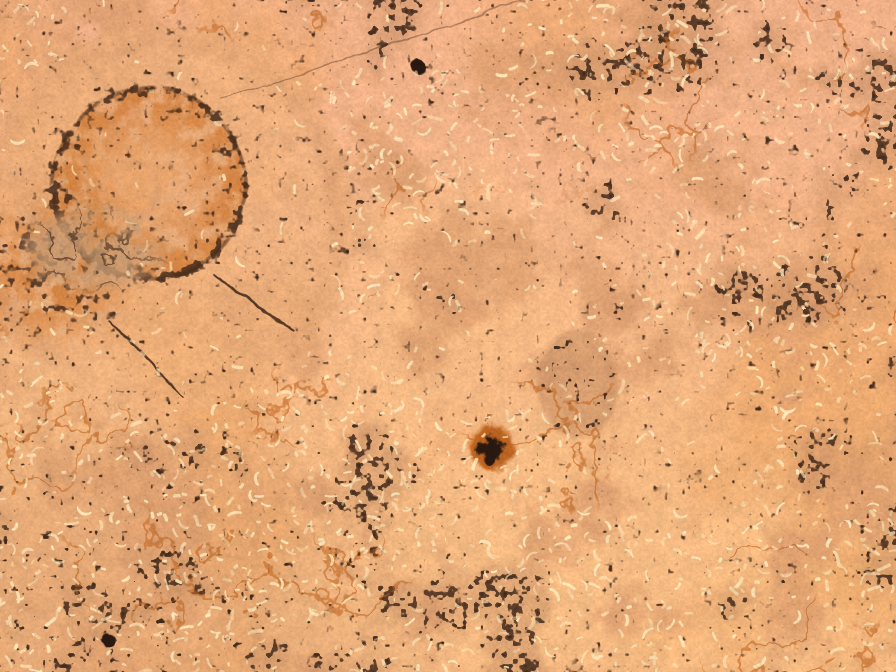
This texture is drawn by a Shadertoy shader. Its source:

```glsl
// Polished fossil limestone: peach ground, pale shell flecks, a rusty ringed disc, dark specks and cracks.

const vec3 PEACH = vec3(.965, .735, .515);
const vec3 PINK = vec3(.945, .695, .535);
const vec3 TAN = vec3(.865, .62, .435);
const vec3 OCHRE = vec3(.905, .63, .37);
const vec3 CREAM = vec3(1, .92, .74);
const vec3 RUST = vec3(.74, .39, .13);
const vec3 DARK = vec3(.23, .14, .09);
const vec3 ASH = vec3(.79, .61, .45);
const vec2 DISC_POS = vec2(.222, .728);
const vec2 HALO_POS = vec2(.24, .675);
const vec2 STAIN_POS = vec2(.86, .43);
const vec2 IRON_POS = vec2(.73, .333);
const float DISC_RADIUS = .142;
const float HALO_RADIUS = .285;
const float FLECK_CELL = .026;
const float GRAIN = .075;

float hash(vec2 p) {
  vec3 q = fract(vec3(p.xyx) * .1031);
  q += dot(q, q.yzx + 33.33);
  return fract((q.x + q.y) * q.z);
}

float noise(vec2 p) {
  vec2 i = floor(p), f = fract(p);
  f = f * f * (3. - 2. * f);
  return mix(mix(hash(i), hash(i + vec2(1, 0)), f.x),
    mix(hash(i + vec2(0, 1)), hash(i + 1.), f.x), f.y);
}

float fbm(vec2 p) {
  float sum = 0., amp = .5;
  for (int i = 0; i < 5; i++) {
    sum += amp * noise(p);
    p = mat2(1.6, 1.2, -1.2, 1.6) * p + 17.3;
    amp *= .5;
  }
  return sum;
}

// Smooth step in either direction
float ramp(float a, float b, float x) {
  x = clamp((x - a) / (b - a), 0., 1.);
  return x * x * (3. - 2. * x);
}

// Soft spot
float blob(vec2 p, vec2 c, float r) { return ramp(r, 0., length(p - c)); }

// Tapered line
float crack(vec2 p, vec2 a, vec2 b, float width, float px) {
  float t = clamp(dot(p - a, b - a) / dot(b - a, b - a), 0., 1.);
  float w = width * (.35 + 1.3 * t * (1. - t) + .6 * noise(p * 70.));
  return ramp(w + px, w - px * .5, length(p - mix(a, b, t)));
}

// Short bent shell flecks, at most one per cell
float flecks(vec2 p, float density, float seed, float px) {
  float cover = 0.;
  for (int n = 0; n < 9; n++) {
    vec2 id = floor(p / FLECK_CELL) + vec2(n % 3 - 1, n / 3 - 1), k = id + seed;
    if (hash(k + 3.1) > density) continue;
    vec2 q = p - (id + vec2(hash(k + 11.7), hash(k + 27.3))) * FLECK_CELL;
    float a = 6.283 * hash(k + 41.9), size = hash(k + 59.2);
    q = mat2(cos(a), sin(a), -sin(a), cos(a)) * q;
    q.y += (hash(k + 73.4) - .5) * 110. * q.x * q.x;
    float len = mix(.0015, .0095, size * size);
    float d = length(vec2(max(abs(q.x) - len, 0.), q.y));
    float w = mix(.0011, .0025, hash(k + 88.8));
    cover = max(cover, mix(.45, 1., hash(k + 97.1)) * ramp(w + px * .8, w - px * .6, d));
  }
  return cover;
}

void mainImage(out vec4 fragColor, in vec2 fragCoord) {
  float px = 1. / iResolution.y;
  vec2 p = fragCoord * px;
  float broad = fbm(p * 3.2 + 4.), mid = fbm(p * 11. + 9.), fine = fbm(p * 55.);
  float speck = noise(p * 120.) * .65 + noise(p * 230. + 7.) * .35;
  vec2 warped = p + .014 * (vec2(mid, fbm(p * 11. + 80.)) - .48);

  // Ground: pink above, ochre at the right, brownish lower left
  float corner = ramp(.55, .05, length((p - .09) * vec2(.75, 1.25)));
  vec3 col = mix(PEACH, PINK, ramp(.25, .75, p.y * .65 + broad * .5 - .1));
  float warm = .5 * blob(p, vec2(1.36, .48), .28) + .45 * blob(p, vec2(.83, .98), .2);
  col = mix(col, OCHRE, max(warm, .55 * ramp(.47, .7, broad)));
  col = mix(col, TAN, max(.8 * ramp(.48, .68, mid), .5 * corner));

  // Halo around the disc
  float halo = length(warped - HALO_POS) - HALO_RADIUS;
  float inHalo = ramp(.01, -.01, halo);
  col = mix(col, mix(PEACH, TAN, .35), .55 * inHalo);
  col = mix(col, TAN, .5 * ramp(.03, 0., abs(halo + .02)) * ramp(.35, .6, p.y));

  // Speckled clusters, round stain and rust threads
  float stain = ramp(.066, .055, length((warped - STAIN_POS) * vec2(1, .75)));
  float cluster = ramp(.54, .72, fbm(p * 9. + 31.)) * (1. - .9 * inHalo);
  cluster = max(cluster, max(.42 * stain, .32 * corner));
  col = mix(col, TAN * .9, max(.6 * stain, .45 * cluster));
  col = mix(col, DARK, .8 * ramp(.86, .98, speck + .32 * cluster));
  float thread = ramp(.02, .004, abs(fbm(p * 13. + 60.) - .5));
  col = mix(col, RUST, .6 * thread * ramp(.56, .68, noise(p * 7. + 21.)) * (1. - inHalo));

  // Rusty disc with a broken dark rim and inner ring
  float r = length(warped - DISC_POS), rim = r - DISC_RADIUS;
  float inDisc = ramp(.006, -.006, rim);
  float foot = blob(warped, vec2(.08, .6), .16);
  float rusty = inDisc * mix(.25, .85, ramp(.03, .14, r)) + 1.1 * foot;
  col = mix(col, mix(OCHRE, RUST, .65), min(rusty * ramp(.2, .65, fine), .85));
  float edge = ramp(.012, 0., abs(rim)) + .55 * ramp(-.055, 0., rim) * inDisc;
  col = mix(col, DARK, .8 * ramp(.72, .95, speck + .3 * edge + .22 * foot));
  col = mix(col, DARK, .5 * ramp(.0045, .001, abs(rim)) * ramp(.3, .55, fine));
  col = mix(col, TAN, .6 * ramp(.008, 0., abs(length(p - vec2(.193, .718)) - .042)));

  // Ashy cracked plates
  float plates = ramp(.13, .07, length((warped - vec2(.14, .63)) * vec2(1, 1.7)));
  plates *= ramp(.36, .48, mid);
  col = mix(col, ASH, .8 * plates);
  col = mix(col, DARK, .6 * plates * ramp(.03, .008, abs(fbm(p * 22. + 5.) - .48)));

  // Iron spot and black pits
  float iron = blob(warped, IRON_POS, .06);
  col = mix(col, RUST, ramp(.55, .85, iron + .6 * fine) * ramp(0., .1, iron));
  float pit = max(iron, max(blob(warped, vec2(.622, .898), .03), blob(warped, vec2(.163, .048), .03)));
  col = mix(col, DARK * .7, ramp(.78, .92, pit + .7 * fine - .2) * ramp(0., .1, pit));

  // Cracks
  vec2 c = p + .014 * (vec2(fbm(p * 28.), fbm(p * 28. + 50.)) - .48);
  float lines = crack(c, vec2(.32, .592), vec2(.435, .507), .0017, px);
  lines = max(lines, crack(c, vec2(.165, .522), vec2(.272, .41), .0014, px));
  lines = max(lines, .45 * crack(c, vec2(.33, .852), vec2(.78, 1), .0008, px));
  col = mix(col, DARK, .85 * lines);

  // Pale flecks in drifts, sparse inside the halo
  float density = .12 + .6 * ramp(.38, .66, fbm(p * 6. + 14.)) + .3 * corner;
  density *= 1. - .75 * inHalo;
  float shells = max(flecks(p, density, 0., px), flecks(p + .013, density * .7, 140., px));
  col = mix(col, CREAM, .9 * shells);

  // Fine grain
  float grain = noise(p * 380.) + .6 * noise(p * 190. + 3.) - .8;
  col *= 1. + GRAIN * grain + .1 * (fine - .48);
  fragColor = vec4(min(col, 1.), 1);
}
```
